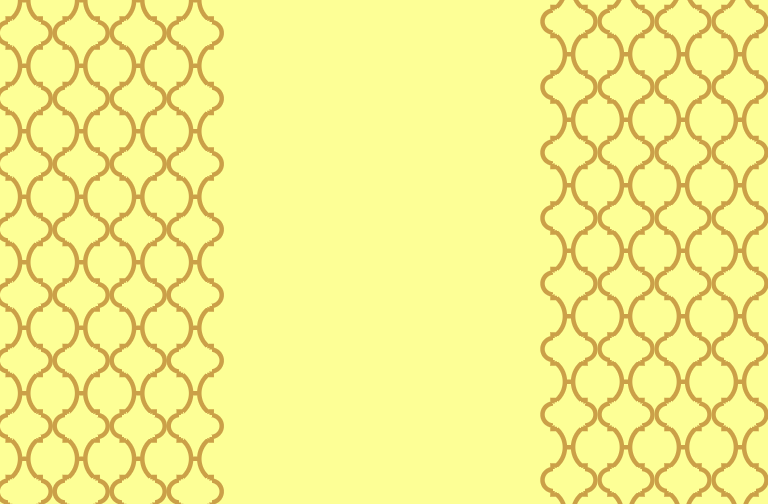
Write a WebGL 1 fragment shader that draws this background.

```glsl
precision highp float;
// Two side panels of golden quatrefoil lattice on a plain pale yellow ground.

uniform vec2 u_resolution;

const vec3 GROUND = vec3(0.992, 1.0, 0.588);
const vec3 GOLD = vec3(0.796, 0.627, 0.282);

// All lengths are in design units on a canvas of this size.
const vec2 CANVAS = vec2(768.0, 504.0);
const vec2 CELL = vec2(57.0, 65.5);
const vec2 LEFT_TILE = vec2(195.2, 12.5);
const vec2 RIGHT_TILE = vec2(569.0, 24.0);
const float LEFT_EDGE = 223.9;
const float RIGHT_EDGE = 540.3;

const float HALF_STROKE = 2.25;
const float BELLY_RADIUS = 24.4;
const float LOBE_RADIUS = 11.0;
const vec2 LOBE_CENTER = vec2(15.5, 0.0);
const vec2 STEP_INNER = vec2(12.5, 14.5);
const vec2 STEP_OUTER = vec2(16.5, 11.0);

float boxDistance(vec2 p, vec2 center, vec2 halfSize) {
  vec2 d = abs(p - center) - halfSize;
  return length(max(d, 0.0)) + min(max(d.x, d.y), 0.0);
}

// Box spanning two corner points
float barDistance(vec2 p, vec2 low, vec2 high) {
  return boxDistance(p, 0.5 * (low + high), 0.5 * (high - low));
}

// Signed distance to the lattice stroke, folded into one quarter cell
float latticeDistance(vec2 p, vec2 tileCenter) {
  vec2 corner = 0.5 * CELL;
  vec2 q = abs(mod(p - tileCenter + corner, CELL) - corner);
  float d = 1000.0;

  // Large arc around the cell corner
  vec2 belly = corner - q;
  vec2 bellyEnd = corner - STEP_INNER;
  if (belly.x * bellyEnd.y > belly.y * bellyEnd.x) {
    d = abs(length(belly) - BELLY_RADIUS) - HALF_STROKE;
  }

  // Small side lobe
  vec2 lobe = q - LOBE_CENTER;
  vec2 lobeEnd = STEP_OUTER - LOBE_CENTER;
  if (lobe.x * lobeEnd.y > lobe.y * lobeEnd.x) {
    d = min(d, abs(length(lobe) - LOBE_RADIUS) - HALF_STROKE);
  }

  // Square step that joins both arcs
  vec2 elbow = vec2(STEP_OUTER.x, STEP_INNER.y) + HALF_STROKE;
  d = min(d, barDistance(q, STEP_INNER - vec2(0.5, HALF_STROKE), elbow));
  d = min(d, barDistance(q, STEP_OUTER - vec2(HALF_STROKE, 0.0), elbow));

  // Short link between neighbouring bellies
  vec2 linkHalf = vec2(corner.x - BELLY_RADIUS, HALF_STROKE);
  return min(d, boxDistance(q, vec2(0.0, corner.y), linkHalf));
}

float coverage(float d, float pixel) {
  return clamp(0.5 - d / pixel, 0.0, 1.0);
}

void main() {
  vec2 p = gl_FragCoord.xy / u_resolution * CANVAS;
  float pixel = CANVAS.y / u_resolution.y;

  // Each panel is cut off along its inner edge
  float left = max(latticeDistance(p, LEFT_TILE), p.x - LEFT_EDGE);
  float right = max(latticeDistance(p, RIGHT_TILE), RIGHT_EDGE - p.x);

  float ink = coverage(min(left, right), pixel);
  gl_FragColor = vec4(mix(GROUND, GOLD, ink), 1.0);
}
```
